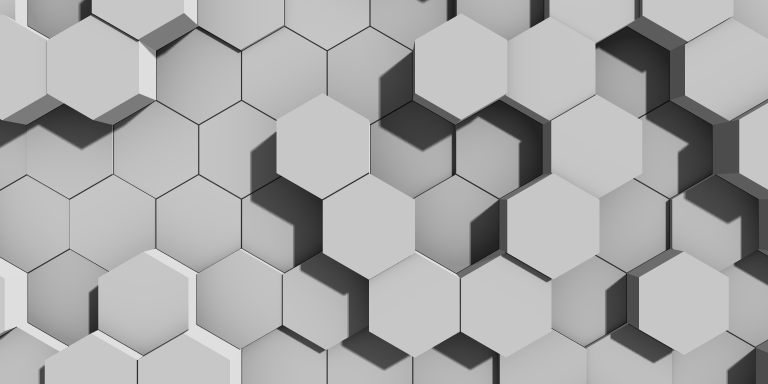
Write a Shadertoy shader that draws this pattern.

```glsl
const float PITCH = 0.223;      // distance between neighbouring hexagon centres
const float MAX_HEIGHT = 0.12;

float hash(ivec2 id) {
    uvec2 q = uvec2(id + 512) * uvec2(1597u, 3571u);
    uint n = (q.x ^ (q.y << 7)) * 74093u;
    n = (n ^ (n >> 15)) * 48271u;
    n = (n ^ (n >> 13)) * 69621u;
    return float((n ^ (n >> 16)) & 65535u) / 65535.0;
}

vec2 cellCentre(vec2 p) {
    vec2 period = PITCH * vec2(1.0, sqrt(3.0));
    vec2 a = round(p / period) * period;
    vec2 b = (round(p / period - 0.5) + 0.5) * period;
    return distance(p, a) < distance(p, b) ? a : b;
}

float columnHeight(vec2 cell) {
    ivec2 id = ivec2(round(cell / (PITCH * vec2(0.5, sqrt(0.75)))));
    return MAX_HEIGHT * smoothstep(0.35, 1.0, hash(id));
}

vec2 sideNormal(int k) {
    float angle = float(k) * radians(60.0);
    return vec2(cos(angle), sin(angle));
}

// Walks a ray from column to column until it meets a top or a wall
bool trace(inout vec3 pos, vec3 dir, inout vec2 cell, out vec3 normal) {
    normal = vec3(0.0, 0.0, 1.0);
    for (int i = 0; i < 5; i++) {
        float exitT = 1e5;
        vec2 side = vec2(1.0, 0.0);
        for (int k = 0; k < 3; k++) {
            vec2 n = sideNormal(k);
            if (dot(dir.xy, n) < 0.0) n = -n;
            float t = (0.5 * PITCH - dot(pos.xy - cell, n)) / max(dot(dir.xy, n), 1e-6);
            if (t < exitT) { exitT = t; side = n; }
        }
        exitT = max(exitT, 0.0);
        float topT = (columnHeight(cell) - pos.z) / dir.z;
        if (dir.z < 0.0 && topT <= exitT) {
            pos += dir * topT;
            return true;
        }
        pos += dir * exitT;
        if (dir.z > 0.0 && pos.z > MAX_HEIGHT) return false;
        vec2 next = cell + side * PITCH;
        if (pos.z < columnHeight(next)) {
            normal = vec3(-side, 0.0);
            return true;
        }
        cell = next;
    }
    return false;
}

// Ambient light on a top: x is openness, y is the seam mask
vec2 topSurroundings(vec2 p, vec2 cell) {
    float own = columnHeight(cell), occlusion = 0.0, seam = 1.0;
    for (int k = 0; k < 6; k++) {
        vec2 n = sideNormal(k);
        float edge = max(0.5 * PITCH - dot(p - cell, n), 0.0);
        float rise = columnHeight(cell + n * PITCH) - own;
        if (rise > 0.0) occlusion += 0.5 - 0.5 * edge / length(vec2(edge, rise));
        if (rise > -0.002) seam = min(seam, smoothstep(0.001, 0.002, edge));
    }
    return vec2(1.0 - 0.6 * min(occlusion, 1.0), seam);
}

float shade(vec2 screen, vec2 jitter) {
    // Perspective camera looking straight down
    vec3 eye = vec3(0.0365, 0.083, 1.6);
    vec3 dir = vec3(screen, -eye.z);
    vec3 pos = eye + dir * (1.0 - 1.05 * MAX_HEIGHT / eye.z);
    vec2 cell = cellCentre(pos.xy);
    vec3 normal;
    trace(pos, dir, cell, normal);

    float ambient, seam = 1.0;
    if (normal.z > 0.5) {
        vec2 around = topSurroundings(pos.xy, cell);
        ambient = 0.34 * around.x;
        seam = mix(0.25, 1.0, around.y);
    } else {
        ambient = 0.42 + 0.12 * normal.x;
    }

    // Sun from the upper right, with a slightly soft shadow
    vec3 light = normalize(vec3(vec2(0.75, 0.6) + 0.06 * jitter, 1.0));
    float sun = max(dot(normal, light), 0.0);
    vec3 shadowPos = pos + normal * 1e-4, blocker;
    if (sun > 0.0 && trace(shadowPos, light, cell, blocker)) sun = 0.0;
    return (ambient + 0.61 * sun) * seam;
}

void mainImage(out vec4 fragColor, in vec2 fragCoord) {
    float total = 0.0;
    for (int i = 0; i < 16; i++) {
        vec2 offset = (vec2(i % 4, i / 4) + 0.5) / 4.0 - 0.5;
        vec2 screen = (fragCoord + offset - 0.5 * iResolution.xy) / iResolution.y;
        total += shade(screen, offset);
    }
    fragColor = vec4(vec3(total / 16.0), 1.0);
}
```
